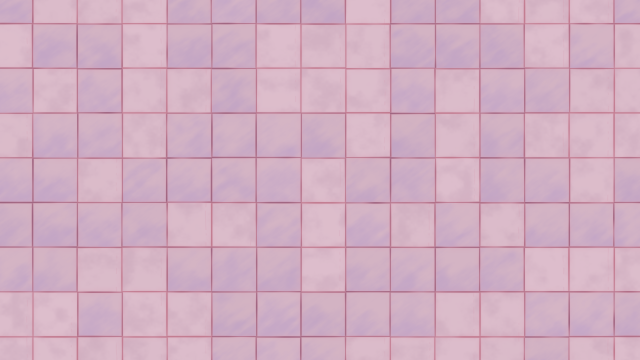
Write a WebGL 2 fragment shader that draws this texture.

```glsl
#version 300 es
precision highp float;
// Square glazed tiles in rose and violet, divided by thin red grout.
// A hash picks each tile's glaze; fbm noise adds clouds, diagonal streaks
// and wear, and the distance to each tile edge draws the grout.

uniform vec2 u_resolution;
out vec4 fragColor;

// Layout, in canvas heights; all widths below are in tile units
const float PITCH = 0.1242;
const vec2 ORIGIN = vec2(0.0910, 0.0648);
const float VIOLET_SHARE = 0.53;
const float GROUT_HALF = 0.014;
const float HALO_WIDTH = 0.028;
const float EDGE_JITTER = 0.008;
const vec2 STREAK_DIR = vec2(0.80, 0.60);

// Glaze and grout colours
const vec3 ROSE = vec3(0.862, 0.738, 0.795);
const vec3 ROSE_SHADE = vec3(0.825, 0.695, 0.762);
const vec3 VIOLET_PALE = vec3(0.832, 0.706, 0.768);
const vec3 VIOLET_DEEP = vec3(0.758, 0.642, 0.775);
const vec3 BLUSH = vec3(0.84, 0.62, 0.70);
const vec3 GROUT = vec3(0.76, 0.48, 0.56);
const vec3 GROUT_DARK = vec3(0.62, 0.39, 0.50);

float hash(vec2 p) {
    return fract(sin(dot(p, vec2(127.1, 311.7))) * 43758.5453);
}

float noise(vec2 p) {
    vec2 i = floor(p), f = fract(p);
    f = f * f * (3.0 - 2.0 * f);
    return mix(mix(hash(i), hash(i + vec2(1, 0)), f.x),
               mix(hash(i + vec2(0, 1)), hash(i + vec2(1, 1)), f.x), f.y);
}

float fbm(vec2 p) {
    float sum = 0.0, amp = 0.5;
    for (int i = 0; i < 4; i++) {
        sum += amp * noise(p);
        p = p * 2.03 + 17.3;
        amp *= 0.5;
    }
    return sum / 0.9375;
}

// 1 for a violet tile, 0 for a rose one
float isViolet(vec2 id) {
    return step(hash(id + 4.7), VIOLET_SHARE);
}

// Cloudy rose glaze, with a broken scratch near the right edge
vec3 roseGlaze(vec2 uv, vec2 seed) {
    float cloud = fbm(uv * 3.0 + seed);
    vec3 col = mix(ROSE, ROSE_SHADE, smoothstep(0.35, 0.85, cloud));
    float scratchX = 0.87 + 0.03 * (noise(vec2(uv.y * 4.0, seed.x)) - 0.5);
    float scratch = 1.0 - smoothstep(0.0, 0.025, abs(uv.x - scratchX));
    float broken = smoothstep(0.45, 0.75, noise(vec2(uv.y * 14.0, seed.y)));
    return mix(col, BLUSH, 0.22 * scratch * broken);
}

// Violet glaze, deeper toward the foot, with rising diagonal streaks
vec3 violetGlaze(vec2 uv, vec2 seed) {
    vec2 across = vec2(-STREAK_DIR.y, STREAK_DIR.x);
    vec2 q = vec2(dot(uv, STREAK_DIR) * 2.0, dot(uv, across) * 8.0);
    float streak = fbm(q + seed);
    float cloud = fbm(uv * 2.6 + seed.yx);
    float foot = 1.0 - dot(uv, vec2(0.25, 0.75));
    float depth = 0.55 * foot + 0.6 * cloud + 0.45 * streak;
    return mix(VIOLET_PALE, VIOLET_DEEP, 0.85 * smoothstep(0.5, 1.25, depth));
}

// Lays the grout that crosses the first axis of g; flip swaps x and y
vec3 layGrout(vec3 col, vec2 g, bool flip, float pixel) {
    vec2 line = vec2(floor(g.x + 0.5), floor(g.y));
    vec2 after = flip ? line.yx : line;
    vec2 before = after - (flip ? vec2(0, 1) : vec2(1, 0));
    float violet = 0.5 * (isViolet(after) + isViolet(before));
    float key = flip ? 31.0 : 7.0;
    float shift = (hash(line + key) - 0.5) * 2.0 * EDGE_JITTER;
    float wear = noise(vec2(g.y * 3.0, line.x * 5.3 + key));
    float d = abs(g.x - line.x - shift);
    float halfWidth = GROUT_HALF * mix(0.8, 1.25, wear);
    float core = clamp((halfWidth - d) / pixel + 0.5, 0.0, 1.0);
    core *= min(1.0, 2.0 * halfWidth / pixel);
    float halo = exp(-d * d / (HALO_WIDTH * HALO_WIDTH));
    vec3 grout = mix(GROUT, GROUT_DARK, violet * mix(0.35, 1.0, wear));
    col = mix(col, BLUSH, halo * mix(0.25, 0.55, wear));
    return mix(col, grout, core * mix(0.75, 1.0, wear));
}

void main() {
    vec2 g = (gl_FragCoord.xy / u_resolution.y - ORIGIN) / PITCH;
    float pixel = 1.0 / (u_resolution.y * PITCH);
    vec2 id = floor(g), uv = fract(g);
    vec2 seed = 40.0 * vec2(hash(id + 1.3), hash(id + 9.1));

    // Glaze, with a small change of tone from tile to tile
    vec3 col = isViolet(id) > 0.5 ? violetGlaze(uv, seed) : roseGlaze(uv, seed);
    col += 0.012 * (hash(id + 21.0) - 0.5);

    // Faint pink stain creeping in from the edges
    vec2 rim = min(uv, 1.0 - uv);
    float stain = 1.0 - smoothstep(0.0, 0.16, min(rim.x, rim.y));
    col = mix(col, BLUSH, 0.22 * stain * noise(g * 7.0));

    // Grout, upright joints then level joints
    col = layGrout(col, g, false, pixel);
    col = layGrout(col, g.yx, true, pixel);
    fragColor = vec4(col, 1.0);
}
```
